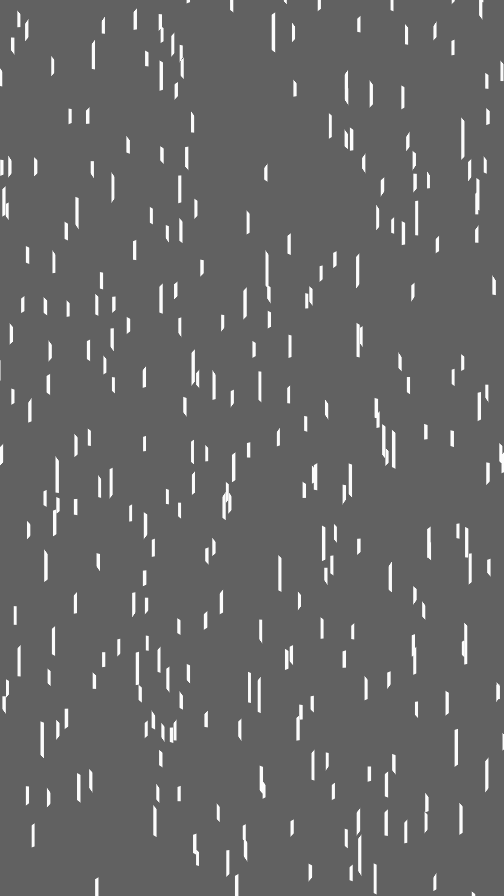
Reproduce this pattern procedurally as a WebGL 2 fragment shader.

```glsl
#version 300 es
precision highp float;
// Short upright white dashes strewn at random over flat grey, like rain.
// Each grid cell holds a few candidate dashes with hashed place, length and
// end slant; every pixel takes the strongest coverage from nearby cells.

#define CELLS 16.0          // cells per canvas height
#define CANDIDATES 4        // possible dashes in each cell
#define CHANCE 0.48         // share of candidates that are drawn
#define MIN_LENGTH 0.0165   // in canvas heights
#define MAX_LENGTH 0.046
#define MIN_WIDTH 0.0032
#define MAX_WIDTH 0.0039
#define MAX_SLANT 1.5       // steepest cut of a dash end
#define GROUND vec3(0.38)
#define DASH vec3(0.99)

uniform vec2 u_resolution;
out vec4 outColor;

// Four random values from a cell and a candidate index
vec4 hash4(vec3 p) {
    vec4 q = fract(p.xyzx * vec4(0.1031, 0.1030, 0.0973, 0.1099));
    q += dot(q, q.wzxy + 33.33);
    return fract((q.xxyz + q.yzzw) * q.zywx);
}

// Coverage of an upright bar whose two ends are cut at separate slants
float dashCoverage(vec2 p, vec2 halfSize, vec2 slant, float pixel) {
    float side = halfSize.x - abs(p.x);
    float top = halfSize.y + slant.x * p.x - p.y;
    float bottom = halfSize.y + slant.y * p.x + p.y;
    vec3 cover = clamp(vec3(side, top, bottom) / pixel + 0.5, 0.0, 1.0);
    return cover.x * cover.y * cover.z;
}

void main() {
    float pixel = 1.0 / u_resolution.y;
    vec2 uv = gl_FragCoord.xy * pixel;
    vec2 home = floor(uv * CELLS);
    float coverage = 0.0;

    // Dashes are shorter than a cell, so the adjoining cells suffice
    for (int y = -1; y <= 1; y++) {
        for (int x = -1; x <= 1; x++) {
            vec2 cell = home + vec2(x, y);
            for (int k = 0; k < CANDIDATES; k++) {
                vec3 seed = vec3(cell + 17.0, float(k) * 7.0 + 3.0);
                vec4 place = hash4(seed);
                if (place.z > CHANCE) continue;
                vec4 shape = hash4(seed + 61.0);

                // Most dashes are short, a few are long
                float len = mix(MIN_LENGTH, MAX_LENGTH, pow(place.w, 4.0));
                float width = mix(MIN_WIDTH, MAX_WIDTH, shape.x);
                vec2 slant = (shape.yz * 2.0 - 1.0) * MAX_SLANT;
                vec2 center = (cell + place.xy) / CELLS;
                coverage = max(coverage, dashCoverage(
                    uv - center, 0.5 * vec2(width, len), slant, pixel));
            }
        }
    }

    outColor = vec4(mix(GROUND, DASH, coverage), 1.0);
}
```
